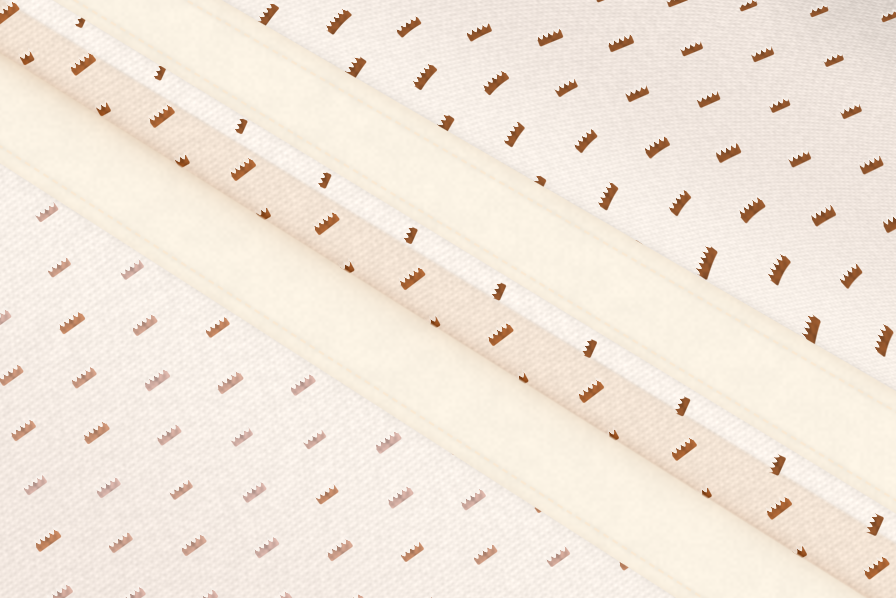
This texture is drawn by a Shadertoy shader. Its source:

```glsl
const vec3 CREAM = vec3(0.985, 0.953, 0.895);
const vec3 WHITE_KNIT = vec3(0.975, 0.945, 0.915);
const vec3 GREY_KNIT = vec3(0.935, 0.895, 0.865);
const vec3 PINK_KNIT = vec3(0.955, 0.895, 0.835);
const vec3 MAUVE = vec3(0.66, 0.55, 0.52);
const vec3 BROWN = vec3(0.46, 0.27, 0.14);
const vec3 STITCH = vec3(0.99, 0.91, 0.81);

float hash(vec2 p) {
    return fract(sin(dot(p, vec2(127.1, 311.7))) * 43758.5453);
}

float noise(vec2 p) {
    vec2 i = floor(p), f = fract(p);
    f = f * f * (3.0 - 2.0 * f);
    return mix(mix(hash(i), hash(i + vec2(1, 0)), f.x),
               mix(hash(i + vec2(0, 1)), hash(i + vec2(1, 1)), f.x), f.y);
}

// Axes along and across a direction that rises to the right
vec2 alongAcross(vec2 d, float angle) {
    float c = cos(angle), s = sin(angle);
    return vec2(c * d.x - s * d.y, s * d.x + c * d.y);
}

// Signed distance to a sloping line, positive below it
float below(vec2 p, float slope, float start) {
    return (p.y - slope * p.x - start) * inversesqrt(1.0 + slope * slope);
}

float cover(float dist, float soft) {
    return smoothstep(-soft, soft, dist);
}

// Staggered loops of yarn, centred on zero
float knit(vec2 p, float angle, float pitch) {
    vec2 r = alongAcross(p, angle) / pitch;
    r.y += 0.3 * (noise(r * 0.25) - 0.5);
    float loops = sin(6.2832 * r.y) * (0.55 + 0.45 * sin(6.2832 * r.x + 3.14 * floor(r.y)));
    return 0.6 * loops + 0.9 * (noise(r * 1.6) - 0.5);
}

// Offset to the nearest lattice point in xy, its index in zw
vec4 lattice(vec2 d, vec2 across, vec2 down) {
    mat2 basis = mat2(across, down);
    vec2 id = floor(inverse(basis) * d + 0.5);
    return vec4(d - basis * id, id);
}

// Offset to the nearest eyelet of the widening middle row
vec2 rowOffset(vec2 d) {
    float t = d.x / 0.1455;
    float i = floor(t - t * t / 74.5 + 0.5);
    return d - vec2(0.1455, 0.0928) * i - vec2(0.00195, 0.0008) * i * i;
}

// Slot whose upper edge is toothed by loops of yarn
float slot(vec2 d, float angle, vec2 halfSize) {
    vec2 r = alongAcross(d, angle);
    vec2 e = abs(r) - halfSize + 0.003;
    float box = length(max(e, 0.0)) + min(max(e.x, e.y), 0.0) - 0.003;
    float teeth = halfSize.y * (0.75 * abs(sin(r.x * 340.0)) - 0.9) - r.y;
    return max(box, teeth);
}

// Light rim of yarn, then the opening itself
vec3 pierce(vec3 base, vec2 d, float angle, vec2 halfSize, vec3 dark, float px) {
    float rim = slot(d + vec2(0.002, 0.005), angle, halfSize);
    base = mix(base, vec3(0.99, 0.97, 0.95), 0.55 * (1.0 - cover(rim, 0.004)));
    float hole = slot(d, angle, halfSize);
    vec3 inside = mix(dark, dark * 1.35, noise(d * 160.0 + 9.0));
    return mix(base, inside, 1.0 - cover(hole, px));
}

// Dashed seam along a line at the given distance
vec3 seam(vec3 base, float dist, float along, float px) {
    float dash = smoothstep(0.15, 0.3, abs(fract(along * 55.0) - 0.5));
    base *= 1.0 - 0.025 * exp(-pow(dist / 0.005, 2.0));
    return mix(base, STITCH, 0.7 * dash * (1.0 - cover(abs(dist) - 0.0018, px)));
}

// Smooth felt strap between two edges
vec3 strap(vec2 p, float fromTop, float fromBottom) {
    float shade = 0.05 * exp(-max(fromTop, 0.0) / 0.014) + 0.035 * exp(-max(fromBottom, 0.0) / 0.01);
    float felt = 0.02 * (noise(p * 170.0) - 0.5) + 0.015 * (noise(p * 35.0) - 0.5);
    return CREAM * (1.0 + felt) - shade * vec3(0.7, 1.0, 1.2);
}

void mainImage(out vec4 fragColor, in vec2 fragCoord) {
    float px = 0.8 / iResolution.y;
    vec2 p = fragCoord / iResolution.y;
    p.y = 1.0 - p.y; // y grows downwards
    float edgeA = below(p, 0.58, -0.215);
    float edgeB = below(p, 0.609, -0.0535);
    float fold = below(p, 0.609, -0.0035);
    float edgeC = below(p, 0.629, 0.088);
    float edgeD = below(p, 0.643, 0.273);
    float along = dot(p, vec2(0.85, 0.52));

    // Upper mesh, shrinking and darkening away from the strap
    float away = clamp(-edgeA / 0.55, 0.0, 1.0);
    vec3 col = mix(WHITE_KNIT, GREY_KNIT, smoothstep(0.0, 0.45, away));
    col *= 1.0 - 0.09 * smoothstep(0.65, 1.1, away + 0.25 * (noise(p * 5.0) - 0.5));
    col += knit(p, mix(0.6, 0.2, away), 0.0095) * mix(0.035, 0.06, away);
    vec2 d = p - vec2(0.947, 0.146);
    d -= vec2(0.0023, 0.002) * pow(d.y / 0.0859, 2.0);
    vec4 cell = lattice(d, vec2(0.119, 0.0098), vec2(0.0293, 0.0859));
    vec2 size = vec2(0.024, 0.0105) * mix(1.0, 0.58, away) * mix(0.88, 1.1, hash(cell.zw));
    col = pierce(col, cell.xy, mix(1.0, 0.4, smoothstep(0.0, 0.4, away)), size, BROWN, px);
    col *= 1.0 - 0.06 * exp(-abs(edgeA) / 0.006);

    // Upper strap
    vec3 felt = seam(strap(p, edgeA, -edgeB), edgeA - 0.03, along, px);
    felt = seam(felt, edgeB + 0.019, along, px);
    col = mix(col, felt, cover(edgeA, px));

    // Folded mesh between the straps
    vec3 inner = mix(WHITE_KNIT + 0.01, PINK_KNIT, cover(fold, 0.004));
    inner += 0.045 * knit(p, 0.55, 0.0095);
    inner *= 1.0 - 0.04 * exp(-abs(fold) / 0.005) - 0.05 * exp(-abs(edgeB) / 0.006);
    d = p - vec2(0.689, 0.465);
    inner = pierce(inner, rowOffset(d), 0.65, vec2(0.022, 0.0095), BROWN * 1.15, px);
    inner = pierce(inner, rowOffset(d + vec2(0.003, 0.072)), 1.15, vec2(0.015, 0.009) * mix(0.7, 1.15, p.x / 1.5), BROWN, px);
    inner = pierce(inner, rowOffset(d - vec2(0.035, 0.076)), 0.5, vec2(0.01, 0.009), BROWN * 1.1, px);
    inner -= vec3(0.07, 0.10, 0.12) * exp(-abs(edgeC) / 0.012);
    col = mix(col, inner, cover(edgeB, px));

    // Lower strap
    felt = seam(strap(p, edgeC, -edgeD), edgeD + 0.024, along, px);
    felt -= vec3(0.04, 0.07, 0.09) * exp(-max(edgeC, 0.0) / 0.025) * (1.0 - 0.6 * p.x);
    col = mix(col, felt, cover(edgeC, 2.0 * px));

    // Lower mesh
    vec3 lower = mix(WHITE_KNIT, GREY_KNIT + 0.015, smoothstep(0.0, 0.5, edgeD));
    lower += 0.045 * knit(p, 0.6, 0.0095);
    cell = lattice(p - vec2(0.262, 0.635), vec2(0.122, 0.004), vec2(0.0205, 0.092));
    size = vec2(0.021, 0.0085) * mix(0.88, 1.1, hash(cell.zw + 7.0));
    vec3 dark = mix(MAUVE, BROWN * 1.25, 0.7 * pow(hash(cell.zw + 3.0), 2.0));
    lower = pierce(lower, cell.xy, 0.62, size, dark, px);
    lower *= 1.0 - 0.04 * exp(-abs(edgeD) / 0.006);
    col = mix(col, lower, cover(edgeD, px));

    fragColor = vec4(clamp(col, 0.0, 1.0), 1.0);
}
```
